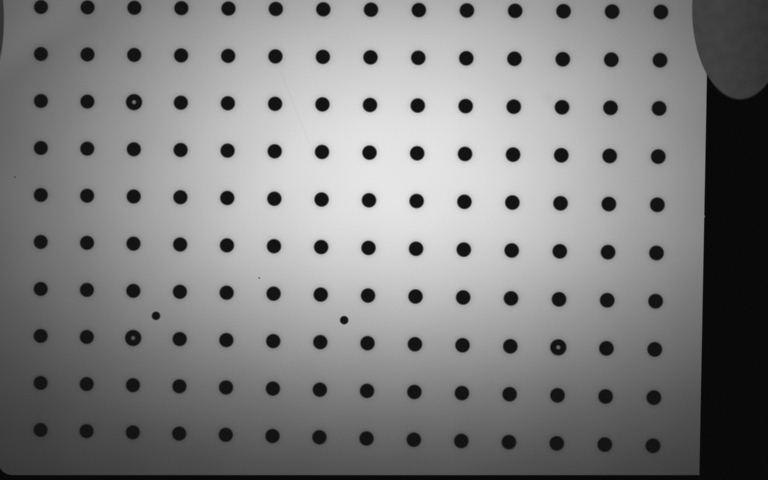
Write a Shadertoy shader that draws this pattern.

```glsl
// A backlit calibration plate: a 14 by 10 grid of black dots, three of them ringed.
// A mild perspective warp places the grid; an off-centre glow lights the sheet,
// and dark surroundings, a rounded holder and faint specks complete it.

vec2 gradientAt(vec2 cell) {
    vec3 h = fract(cell.xyx * vec3(0.1031, 0.103, 0.0973));
    h += dot(h, h.yzx + 33.33);
    float angle = 6.2832 * fract((h.x + h.y) * h.z);
    return vec2(cos(angle), sin(angle));
}

float gradientNoise(vec2 p) {
    vec2 i = floor(p), f = p - i;
    vec2 u = f * f * f * (f * (f * 6.0 - 15.0) + 10.0);
    vec2 e = vec2(1.0, 0.0);
    return mix(mix(dot(gradientAt(i), f), dot(gradientAt(i + e), f - e), u.x),
               mix(dot(gradientAt(i + e.yx), f - e.yx), dot(gradientAt(i + 1.0), f - 1.0), u.x), u.y);
}

float cover(float d, float blur) {
    return 1.0 - smoothstep(-blur, blur, d);
}

float segmentDistance(vec2 p, vec2 a, vec2 b) {
    vec2 ab = b - a;
    return length(p - a - ab * clamp(dot(p - a, ab) / dot(ab, ab), 0.0, 1.0));
}

// Perspective-warped centre of the dot at column c.x, row c.y from the top
vec2 dotCentre(vec2 c) {
    return vec2(0.0854 + 0.0969 * c.x + 0.000188 * c.x * c.x - 0.0001 * c.y - 0.000133 * c.x * c.y,
                0.0146 + 0.0008 * c.x + 0.0979 * c.y + 0.000194 * c.x * c.y);
}

// Rounded lower-left corner and a slanted right edge
float sheetDistance(vec2 p) {
    vec2 c = vec2(0.026 - p.x, p.y - 0.96);
    float corner = length(max(c, 0.0)) + min(max(c.x, c.y), 0.0) - 0.03;
    return max(corner, p.x - 1.476 + 0.019 * p.y);
}

float sheetLight(vec2 p) {
    vec2 q = (p - vec2(0.82, 0.375)) / vec2(0.79, p.y < 0.375 ? 0.65 : 0.51);
    float light = 0.15 + 0.75 * exp(-dot(q, q));
    light += 0.05 * cover(p.x + 1.3 * p.y - 0.2, 0.06);
    return light + 0.012 * gradientNoise(p * 9.0);
}

// Multiplies the light by dots, stray marks and dirt
float printMarks(float light, vec2 p, float px) {
    float blur = max(0.0026, px);
    vec2 cell = round(vec2((p.x - 0.0854) / 0.0984, (p.y - 0.0146 - 0.002 * p.x) / 0.0985));
    cell = clamp(cell, vec2(0.0), vec2(13.0, 9.0));
    float r = length(p - dotCentre(cell));
    bool ringed = (cell.x == 2.0 && (cell.y == 2.0 || cell.y == 7.0)) || cell == vec2(11.0, 7.0);
    float d = r - (ringed ? 0.0165 : 0.0142 + 0.00006 * cell.x);

    // Soft halo, black disc and the pale hole of a ringed dot
    float ink = cover(d, blur);
    if (ringed) ink *= 1.0 - 0.85 * cover(r - 0.0042, blur);
    float shade = light * (1.0 - 0.16 * exp(-max(d, 0.0) / 0.004));
    shade = mix(shade, 0.075, ink);

    // Two stray dots and two specks
    float stray = min(length(p - vec2(0.325, 0.658)), length(p - vec2(0.717, 0.667))) - 0.0085;
    float speck = min(length(p - vec2(0.031, 0.369)), length(p - vec2(0.54, 0.579))) - 0.0015;
    shade = mix(shade, 0.075, cover(stray, blur));
    shade = mix(shade, 0.18, 0.7 * cover(speck, max(0.0015, px)));

    // Faint scratch and smudge
    float scratch = segmentDistance(p, vec2(0.585, 0.15), vec2(0.645, 0.3));
    shade -= 0.025 * cover(scratch - 0.001, max(0.002, px)) * (1.0 - ink);
    return shade - 0.025 * cover(length(p - vec2(1.142, 0.204)) - 0.01, 0.012) * (1.0 - ink);
}

// Approximate distance to an ellipse
float ellipseDistance(vec2 p, vec2 centre, vec2 radii) {
    vec2 q = (p - centre) / radii;
    return (length(q) - 1.0) * min(radii.x, radii.y);
}

void mainImage(out vec4 fragColor, in vec2 fragCoord) {
    float px = 1.0 / iResolution.y;
    vec2 p = vec2(fragCoord.x, iResolution.y - fragCoord.y) * px;
    float blur = max(0.002, px);

    // Sheet over a nearly black surround, with a small pale nick in its edge
    float sheet = printMarks(sheetLight(p), p, px);
    float shade = mix(0.035, sheet, cover(sheetDistance(p), blur));
    shade = mix(shade, 0.55, 0.6 * cover(length(p - vec2(1.466, 0.451)) - 0.003, blur));

    // Rounded grey holder at the upper right and its sliver at the left
    float holder = ellipseDistance(p, vec2(1.542, 0.02), vec2(0.1, 0.187));
    float holderShade = 0.25 - 0.5 * max(p.x - 1.5, 0.0) + 0.02 * gradientNoise(p * 45.0);
    shade = mix(shade, holderShade, cover(holder, blur));
    float sliver = ellipseDistance(p, vec2(-0.012, 0.04), vec2(0.02, 0.1));
    shade = mix(shade, 0.2, cover(sliver, blur));

    // Fine sensor grain
    shade += 0.012 * gradientNoise(p * 260.0);
    fragColor = vec4(vec3(clamp(shade, 0.0, 1.0)), 1.0);
}
```
